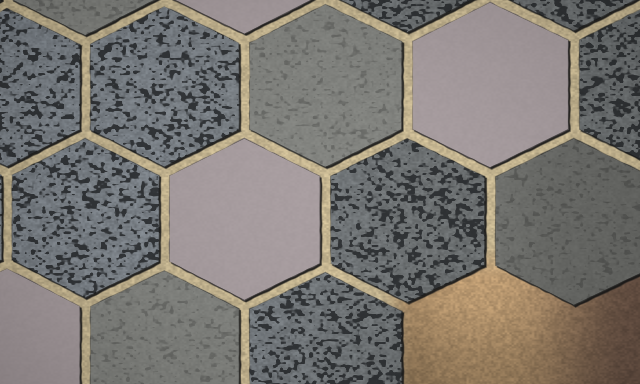
This pattern is drawn by a Shadertoy shader. Its source:

```glsl
// Lengths are in canvas heights
const vec2 PITCH = vec2(0.4196, 0.3478);
const vec2 HALF_SIZE = vec2(0.1965, 0.2120);
const float SLOPE = 0.5;
const vec2 ROW_ORIGIN = vec2(0.2217, 0.6413);
const float ROW_DROP = 0.213;
const vec2 SHADOW_SHIFT = vec2(0.0045, -0.0045);
const float RIM_WIDTH = 0.003;
const float CHIP = 0.0025;

const vec3 GROUT = vec3(0.75, 0.69, 0.55);
const vec3 BRASS = vec3(0.73, 0.60, 0.44);
const vec3 BRASS_DARK = vec3(0.36, 0.28, 0.24);
const vec3 MAUVE = vec3(0.635, 0.595, 0.605);
const vec3 SLATE = vec3(0.475, 0.480, 0.465);
const vec3 GRANITE = vec3(0.475, 0.500, 0.525);
const vec3 GRANITE_DARK = vec3(0.41, 0.425, 0.43);
const vec3 FLECK = vec3(0.14, 0.15, 0.16);
const vec3 SHADOW = vec3(0.09, 0.09, 0.09);

// Tile kinds: 0 granite, 1 slate, 2 mauve, 3 bare brass
const int COLUMNS = 5;
const int KINDS[20] = int[20](
    0, 1, 2, 0, 0,
    0, 0, 1, 2, 0,
    0, 0, 2, 0, 1,
    2, 1, 0, 3, 3);

float hash(vec2 p) {
    vec3 q = fract(vec3(p.xyx) * 0.1031);
    q += dot(q, q.yzx + 33.33);
    return fract((q.x + q.y) * q.z);
}

float noise(vec2 p) {
    vec2 i = floor(p), f = fract(p);
    f = f * f * (3.0 - 2.0 * f);
    return mix(mix(hash(i), hash(i + vec2(1.0, 0.0)), f.x),
               mix(hash(i + vec2(0.0, 1.0)), hash(i + vec2(1.0, 1.0)), f.x), f.y);
}

float hexagon(vec2 p) {
    p = abs(p);
    float slanted = (p.y + SLOPE * p.x - HALF_SIZE.y) / sqrt(1.0 + SLOPE * SLOPE);
    return max(p.x - HALF_SIZE.x, slanted);
}

float inside(float d, float px) {
    return 1.0 - smoothstep(-px, px, d);
}

// Mild perspective: columns widen and rows spread to the right
vec2 toLattice(vec2 uv) {
    const float a = 0.0048, b = 0.4098;
    float column = (sqrt(b * b + 4.0 * a * (uv.x - ROW_ORIGIN.x)) - b) / (2.0 * a);
    float spread = 1.0 + 0.036 * (uv.x - 0.74);
    return vec2(column * PITCH.x, (uv.y - ROW_ORIGIN.y) / spread + ROW_DROP);
}

vec3 brass(vec2 uv, float grain) {
    float glow = smoothstep(0.95, 1.25, uv.x);
    vec3 panel = BRASS * mix(0.83, 1.0, glow) * mix(0.82, 1.0, smoothstep(0.0, 0.26, uv.y));
    panel = mix(panel, BRASS_DARK, 0.9 * smoothstep(1.30, 1.66, uv.x));
    float inPanel = smoothstep(0.98, 1.08, uv.x) * (1.0 - smoothstep(0.27, 0.38, uv.y));
    return mix(GROUT, panel, inPanel) * (1.0 + 0.28 * (grain - 0.5));
}

vec3 tileColor(int kind, vec2 uv, float grain) {
    if (kind == 2) return MAUVE * (1.0 + 0.04 * (grain - 0.5));
    float fine = noise(uv * vec2(105.0, 150.0));
    float coarse = noise(uv * vec2(60.0, 85.0) + 31.0);
    float pits = 0.65 * fine + 0.35 * coarse;
    if (kind == 1) {
        vec3 slate = SLATE * mix(1.04, 0.84, smoothstep(1.0, 1.5, uv.x));
        return slate * (1.0 + 0.12 * (grain - 0.5) - 0.18 * smoothstep(0.58, 0.8, pits));
    }
    float side = smoothstep(0.3, 1.2, uv.x);
    vec3 stone = mix(GRANITE, GRANITE_DARK, side) * (1.0 + 0.28 * (grain - 0.5));
    float level = mix(0.58, 0.53, side);
    return mix(stone, FLECK, 0.85 * smoothstep(level - 0.04, level + 0.12, pits));
}

void mainImage(out vec4 fragColor, in vec2 fragCoord) {
    vec2 uv = fragCoord / iResolution.y;
    float px = 1.0 / iResolution.y;
    vec2 p = toLattice(uv);

    // Nearest tile among the two closest rows
    float d = 1e3;
    vec2 local = vec2(0.0), cell = vec2(0.0);
    for (int k = 0; k < 2; k++) {
        float row = floor(p.y / PITCH.y) + float(k);
        float stagger = 0.5 * mod(row, 2.0);
        float column = floor(p.x / PITCH.x - stagger + 0.5);
        vec2 q = p - vec2(column + stagger, row) * PITCH;
        float dist = hexagon(q);
        if (dist < d) { d = dist; local = q; cell = vec2(column, row); }
    }
    int rowIndex = clamp(2 - int(cell.y), 0, 3);
    int columnIndex = clamp(int(cell.x) + 1, 0, COLUMNS - 1);
    int kind = KINDS[rowIndex * COLUMNS + columnIndex];

    // Surface layers
    float grain = 0.6 * noise(uv * vec2(170.0, 220.0)) + 0.4 * noise(uv * 90.0 + 7.0);
    float wear = CHIP * (noise(uv * 60.0) - 0.5);
    vec3 color = brass(uv, grain);
    if (kind != 3) {
        float shade = hexagon(local - SHADOW_SHIFT) + wear;
        color = mix(color, SHADOW, 0.92 * inside(shade, px));
        vec3 tile = tileColor(kind, uv, grain);
        tile *= 1.0 - 0.4 * smoothstep(-RIM_WIDTH, 0.0, d);
        color = mix(color, tile, inside(d + wear, px));
    }

    // Soft light falling off to the corners
    vec2 away = (uv - vec2(0.9, 0.5)) / vec2(1.0, 0.75);
    color *= 1.04 - 0.16 * dot(away, away);
    fragColor = vec4(clamp(color, 0.0, 1.0), 1.0);
}
```
